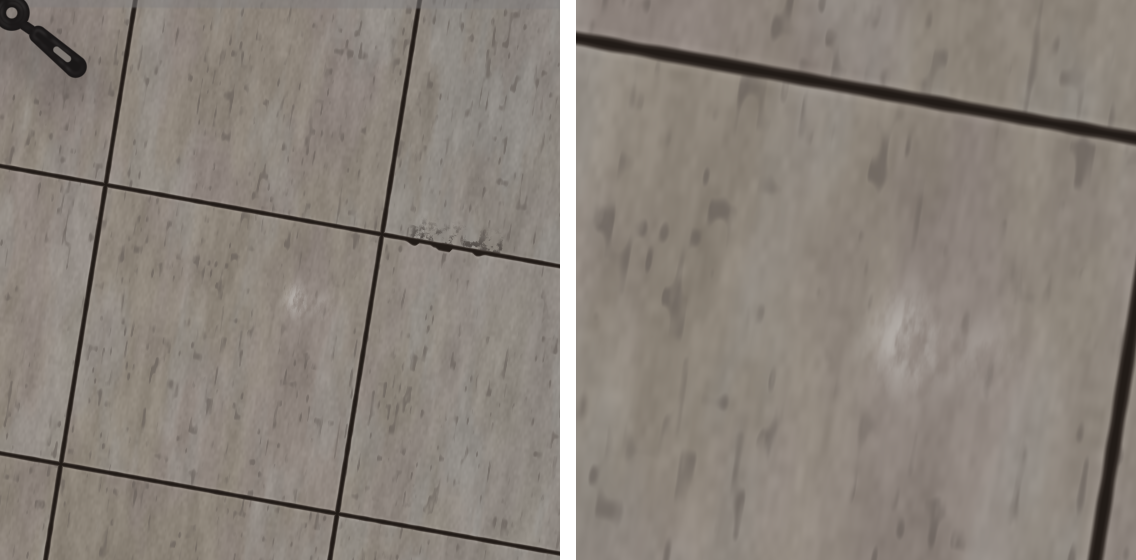
Left, the full canvas; right, a detail of the centre.
A WebGL 2 fragment shader for this texture:

```glsl
#version 300 es
precision highp float;
// Tilted grid of streaked stone floor tiles with dark joints, a scuff, chips and a small black clip.
uniform vec2 u_resolution;
out vec4 fragColor;

// Grid: one joint crossing and the two tile edges leading from it
const vec2 CROSSING = vec2(0.1888, 0.6699);
const vec2 EDGE_RIGHT = vec2(0.4935, -0.0885);
const vec2 EDGE_UP = vec2(0.0801, 0.4987);
const float TILE_SIZE = 0.503;
const float JOINT_HALF = 0.0043;
const float SOFTNESS = 0.0016;

// Wear
const vec2 SCUFF = vec2(0.528, 0.464);
const vec2 CHIP_SPAN = vec2(1.08, 1.46);

// Colours
const vec3 STONE_PINK = vec3(0.555, 0.515, 0.493);
const vec3 STONE_BEIGE = vec3(0.555, 0.522, 0.478);
const vec3 STONE_GREY = vec3(0.550, 0.535, 0.515);
const vec3 FLECK = vec3(0.39, 0.36, 0.34);
const vec3 JOINT_CORE = vec3(0.13, 0.105, 0.09);
const vec3 JOINT_DUST = vec3(0.23, 0.20, 0.18);
const vec3 SCUFF_WHITE = vec3(0.71, 0.69, 0.67);
const vec3 CLIP_BLACK = vec3(0.10, 0.09, 0.09);
const vec3 CLIP_SLOT = vec3(0.50, 0.48, 0.46);

float hash(vec2 p) {
  vec3 q = fract(vec3(p.xyx) * 0.1031);
  q += dot(q, q.yzx + 33.33);
  return fract((q.x + q.y) * q.z);
}

float noise(vec2 p) {
  vec2 i = floor(p), f = fract(p);
  f = f * f * (3.0 - 2.0 * f);
  return mix(mix(hash(i), hash(i + vec2(1, 0)), f.x),
             mix(hash(i + vec2(0, 1)), hash(i + vec2(1, 1)), f.x), f.y);
}

float fbm(vec2 p) {
  float sum = 0.0, gain = 0.5;
  for (int i = 0; i < 4; i++) {
    sum += gain * noise(p);
    p = p * 2.03 + 17.3;
    gain *= 0.5;
  }
  return sum / 0.9375;
}

// Distance to a rounded bar whose radius runs from r.x to r.y
float bar(vec2 p, vec2 a, vec2 b, vec2 r) {
  vec2 d = b - a;
  float t = clamp(dot(p - a, d) / dot(d, d), 0.0, 1.0);
  return length(p - a - d * t) - mix(r.x, r.y, t);
}

float cover(float d, float soft) {
  return 1.0 - smoothstep(-soft, soft, d);
}

// Stone with streaks along the tile, different in every tile
vec3 stone(vec2 grid, vec2 p) {
  vec2 id = floor(grid);
  vec2 q = grid + 20.0 + 7.0 * vec2(hash(id + 40.0), hash(id + 71.0));
  float broad = fbm(q * vec2(9.0, 2.2));
  float streak = fbm(q * vec2(27.0, 7.0) + 5.0);
  float grain = noise(q * vec2(120.0, 62.0));
  float warm = smoothstep(0.35, 0.65, fbm(q * vec2(6.0, 2.0) + 31.0));
  vec3 col = mix(STONE_PINK, STONE_BEIGE, clamp(warm * 0.8 + 0.35 - p.y * 0.4, 0.0, 1.0));
  float cool = smoothstep(0.5, 1.0, p.x) * 0.55 + smoothstep(0.5, 0.7, broad) * 0.5;
  col = mix(col, STONE_GREY, min(cool, 0.9));
  col += (broad - 0.5) * 0.08 + (streak - 0.5) * 0.10 + (grain - 0.5) * 0.035;
  col += (hash(id + 13.0) - 0.5) * 0.012;
  // Short dark flecks, gathered along the darker streaks
  float fleck = smoothstep(0.70, 0.95, noise(q * vec2(78.0, 27.0) + 9.0));
  fleck *= smoothstep(0.60, 0.38, streak);
  return mix(col, FLECK, fleck * 0.6);
}

void main() {
  vec2 p = gl_FragCoord.xy / u_resolution;
  float soft = max(SOFTNESS, 0.8 / min(u_resolution.x, u_resolution.y));
  vec2 grid = inverse(mat2(EDGE_RIGHT, EDGE_UP)) * (p - CROSSING);
  vec2 seam = (grid - round(grid)) * TILE_SIZE;
  vec3 col = stone(grid, p);

  // Pale scuff, broken into streaks
  vec2 s = (p - SCUFF) * vec2(1.0, 0.7);
  float scuff = exp(-dot(s, s) * 2600.0);
  s = (p - SCUFF - vec2(0.047, -0.008)) * vec2(0.8, 1.0);
  scuff += 0.4 * exp(-dot(s, s) * 2200.0);
  col = mix(col, SCUFF_WHITE, scuff * smoothstep(0.25, 0.75, fbm(grid * vec2(60.0, 24.0) + 50.0)));

  // Chipped stretch of one joint with dirt above it
  float chipped = smoothstep(CHIP_SPAN.x, CHIP_SPAN.x + 0.04, grid.x)
                * (1.0 - smoothstep(CHIP_SPAN.y - 0.04, CHIP_SPAN.y, grid.x))
                * step(abs(grid.y), 0.5);
  float dirt = chipped * smoothstep(0.055, 0.0, seam.y) * step(0.0, seam.y);
  col = mix(col, FLECK * 0.8, dirt * smoothstep(0.5, 0.75, fbm(grid * 45.0 + 80.0)));
  float chip = chipped * step(seam.y, 0.0) * smoothstep(0.4, 0.75, noise(vec2(grid.x * 26.0, 3.0)));

  // Joints: pale worn rim, dusty edge, dark core
  vec2 width = JOINT_HALF + 0.0008 * (vec2(noise(grid.yx * 30.0 + 60.0), noise(grid * 30.0 + 90.0)) - 0.5);
  width.y += 0.006 * chip - 0.0003;
  vec2 gap = abs(seam) - width;
  float joint = min(gap.x, gap.y);
  col += 0.03 * smoothstep(0.006, 0.001, joint);
  col = mix(col, JOINT_DUST, cover(joint, soft));
  col = mix(col, JOINT_CORE, cover(joint + 0.0018, soft));

  // Dull strip along the top edge
  float strip = smoothstep(0.984, 0.990, p.y + p.x * 0.003);
  col = mix(col, vec3(0.50, 0.49, 0.49), strip * 0.5);

  // Black clip: ring, neck and slotted tab, with a soft shadow
  float ring = abs(length(p - vec2(0.021, 0.977)) - 0.021) - 0.011;
  float neck = bar(p, vec2(0.040, 0.957), vec2(0.068, 0.938), vec2(0.009));
  float tab = bar(p, vec2(0.068, 0.938), vec2(0.135, 0.881), vec2(0.016, 0.020));
  float slot = bar(p, vec2(0.101, 0.911), vec2(0.121, 0.895), vec2(0.006));
  float clip = min(ring, min(neck, tab));
  col *= 1.0 - 0.14 * exp(-max(bar(p, vec2(0.0, 0.93), vec2(0.12, 0.86), vec2(0.02)), 0.0) * 28.0);
  vec3 black = CLIP_BLACK + 0.07 * smoothstep(0.006, 0.0, abs(clip + 0.008)) * noise(p * 90.0);
  col = mix(col, black, cover(clip, soft));
  col = mix(col, CLIP_SLOT, cover(slot, soft));

  fragColor = vec4(clamp(col, 0.0, 1.0), 1.0);
}
```
